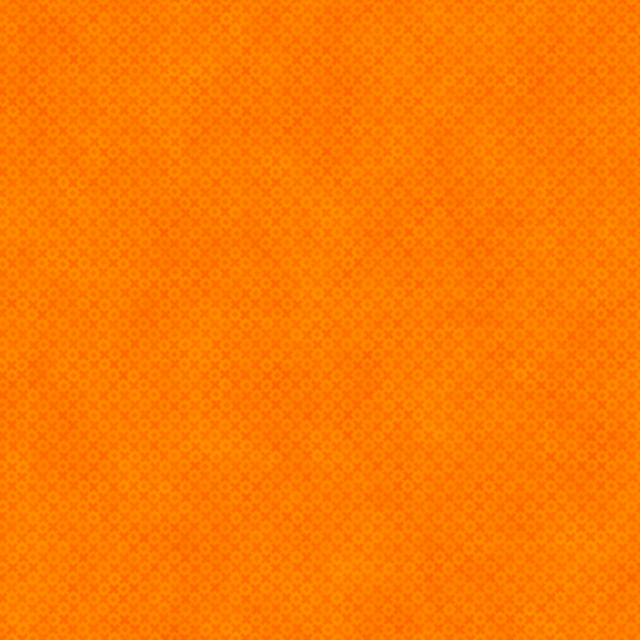
This pattern is drawn by a WebGL 2 fragment shader. Its source:

```glsl
#version 300 es
precision highp float;
// Orange cloth printed with a fine staggered lattice of small diamond rings,
// with thin dark diagonal crosses between them. Folded cell coordinates give
// the lattice; warped sines and stretched cellular noise give the woven wear.

uniform vec2 u_resolution;
out vec4 fragColor;

vec2 hash2(vec2 p) {
  vec3 q = fract(p.xyx * vec3(0.1031, 0.1030, 0.0973));
  q += dot(q, q.yzx + 33.33);
  return fract((q.xx + q.yz) * q.zy);
}

// Distance to the nearest scattered point, about 0 to 1
float cellular(vec2 p) {
  vec2 cell = floor(p), f = fract(p);
  float nearest = 2.0;
  for (int y = -1; y <= 1; y++) {
    for (int x = -1; x <= 1; x++) {
      vec2 o = vec2(x, y);
      nearest = min(nearest, length(o + hash2(cell + o) - f));
    }
  }
  return nearest;
}

// Cloudy shading from warped sines, about -1 to 1
float clouds(vec2 p) {
  float sum = 0.0, weight = 0.5;
  for (int i = 0; i < 5; i++) {
    p += 0.35 * sin(p.yx * 1.3 + vec2(1.7, 4.1));
    sum += weight * sin(p.x + 0.6) * cos(p.y - 1.1);
    p = mat2(0.8, 0.6, -0.6, 0.8) * p * 1.8;
    weight *= 0.75;
  }
  return sum;
}

// Lattice tone: +1 on rings and links, -1 on crosses and ring centres
float lattice(vec2 p, float cellsPerPixel) {
  vec2 a = abs(fract(p) - 0.5);
  a = a.x + a.y > 0.5 ? 0.5 - a : a; // fold corner rings onto the middle one
  float d = a.x + a.y;               // diamond distance from the ring centre
  float along = abs(a.x - a.y);      // 0 where rings meet, 0.5 at a cross
  float soft = max(0.07, cellsPerPixel);
  float radius = mix(d, 1.2 * length(a), 0.4);
  float ring = 1.0 - smoothstep(0.08 - soft, 0.08 + soft, abs(radius - 0.26));
  float centre = 1.0 - smoothstep(0.12 - soft, 0.12 + soft, radius);
  float gap = smoothstep(0.40 - soft, 0.40 + soft, d);
  float arm = smoothstep(0.09 - soft, 0.09 + soft, along);
  return ring + gap * mix(0.6, -1.2, arm) - 0.9 * centre;
}

void main() {
  float side = min(u_resolution.x, u_resolution.y);
  vec2 uv = gl_FragCoord.xy / side;
  float cells = 31.5;                // repeats across and down
  vec2 p = uv * cells + vec2(0.39, -0.04);

  // Slight wobble and uneven ink from one repeat to the next
  vec2 wobble = 0.04 * sin(p.yx * vec2(2.3, 1.9) + 3.0 * sin(p * 0.7));
  float print = lattice(p + wobble, cells / side);
  float ink = 0.6 + 0.7 * cellular(p * 0.8);
  float grain = cellular(p * 2.7) - 0.5;

  // Cloudy dye, with short uneven threads running both ways
  float dye = clouds(uv * vec2(15.0, 12.0));
  float blotch = cellular(uv * 19.0) - 0.5;
  float warp = cellular(uv * vec2(46.0, 9.0) + 7.0) - 0.5;
  float weft = cellular(uv * vec2(9.0, 46.0) + 31.0) - 0.5;
  float tone = 0.051 * print * ink + 0.022 * grain
             + 0.028 * dye + 0.024 * blotch + 0.024 * (warp + weft);

  // Deep orange to golden orange
  float level = clamp((tone + 0.098) / 0.2, 0.0, 1.0);
  vec3 color = mix(vec3(0.985, 0.39, 0.0), vec3(1.0, 0.59, 0.0), level);
  fragColor = vec4(color, 1.0);
}
```
